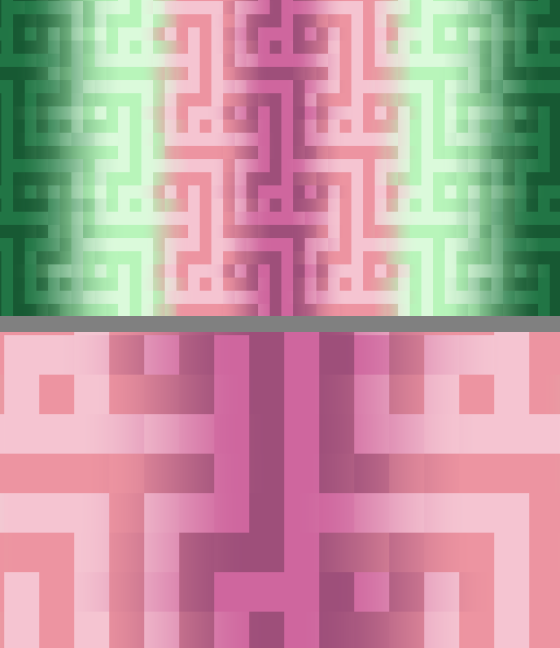
Top, the full canvas; bottom, a detail of the centre.
Write a WebGL 1 fragment shader that draws this pattern.

```glsl
precision highp float;
// Interlocking stepped fret in two tones, shaded by a mirrored green, mint, pink and mauve gradient.

uniform vec2 u_resolution;

const vec2 GRID = vec2(48.0, 24.0);        // cells across and down
const vec2 MOTIF = vec2(6.0, 12.0);        // cells in one motif: 8 columns, 2 down
const float COLUMN_DROP = 6.0;             // offset of every second motif column
const vec2 CENTRE_CELL = vec2(22.88, 11.92);
const float CELL_WEAR = 0.035;             // gradient drift from cell to cell
const float BAND_DRIFT = 0.025;            // gradient drift on the dotted rows

const vec3 LINE_MAUVE = vec3(0.81, 0.40, 0.62);
const vec3 LINE_PINK = vec3(0.96, 0.77, 0.82);
const vec3 LINE_MINT = vec3(0.86, 0.98, 0.86);
const vec3 LINE_GREEN = vec3(0.13, 0.46, 0.27);
const vec3 GROUND_MAUVE = vec3(0.62, 0.31, 0.48);
const vec3 GROUND_PINK = vec3(0.93, 0.58, 0.63);
const vec3 GROUND_MINT = vec3(0.72, 0.96, 0.73);
const vec3 GROUND_GREEN = vec3(0.09, 0.35, 0.20);

float hash(vec2 p) {
  vec3 q = fract(vec3(p.xyx) * 0.1031);
  q += dot(q, q.yzx + 33.33);
  return fract((q.x + q.y) * q.z);
}

// 1 when the cell lies in the inclusive block from lo to hi
float block(vec2 cell, vec2 lo, vec2 hi) {
  vec2 inside = step(lo - 0.5, cell) * step(cell, hi + 0.5);
  return inside.x * inside.y;
}

// Cell within its motif, counted from the upper left
vec2 motifCell(vec2 cell) {
  float column = floor((cell.x + 0.5) / MOTIF.x);
  float drop = COLUMN_DROP * mod(column, 2.0);
  return vec2(cell.x - column * MOTIF.x, mod(cell.y + drop + 0.5, MOTIF.y) - 0.5);
}

// Light path of the fret
float fret(vec2 m) {
  float path = block(m, vec2(0.0, 0.0), vec2(5.0, 0.0));          // top bar
  path = max(path, block(m, vec2(5.0, 0.0), vec2(5.0, 10.0)));    // right post
  path = max(path, block(m, vec2(1.0, 10.0), vec2(5.0, 10.0)));   // bottom bar
  path = max(path, block(m, vec2(1.0, 6.0), vec2(1.0, 10.0)));    // left post
  path = max(path, block(m, vec2(1.0, 6.0), vec2(3.0, 6.0)));     // inner bar
  path = max(path, block(m, vec2(3.0, 2.0), vec2(3.0, 6.0)));     // inner post
  path = max(path, block(m, vec2(0.0, 4.0), vec2(3.0, 4.0)));     // link to the left
  path = max(path, block(m, vec2(3.0, 8.0), vec2(5.0, 8.0)));     // ring top
  path = max(path, block(m, vec2(3.0, 8.0), vec2(3.0, 10.0)));    // ring side
  return max(path, block(m, vec2(1.0, 2.0), vec2(1.0, 2.0)));     // dot
}

vec3 ramp(vec3 mauve, vec3 pink, vec3 mint, vec3 green, float t) {
  vec3 color = mix(mauve, pink, smoothstep(0.03, 0.23, t));
  color = mix(color, mint, smoothstep(0.32, 0.49, t));
  return mix(color, green, smoothstep(0.57, 0.94, t));
}

vec3 cellColor(vec2 cell, float t) {
  cell = mod(cell + 0.5, GRID) - 0.5;
  cell = floor(cell + 0.5);
  vec2 m = motifCell(cell);
  float band = block(m, vec2(0.0, 2.0), vec2(5.0, 2.0))
             + block(m, vec2(0.0, 8.0), vec2(5.0, 8.0));
  t += (hash(cell) - 0.5) * CELL_WEAR - band * BAND_DRIFT;
  vec3 line = ramp(LINE_MAUVE, LINE_PINK, LINE_MINT, LINE_GREEN, t);
  vec3 ground = ramp(GROUND_MAUVE, GROUND_PINK, GROUND_MINT, GROUND_GREEN, t);
  return mix(ground, line, fret(m));
}

void main() {
  vec2 uv = gl_FragCoord.xy / u_resolution;
  float t = abs(2.0 * uv.x - 1.0);
  vec2 p = (uv - 0.5) * vec2(1.0, -1.0) * GRID + CENTRE_CELL;

  // Blend the four nearest cells over one pixel for smooth edges
  vec2 corner = floor(p - 0.5);
  vec2 pixel = GRID / u_resolution;
  vec2 w = clamp((fract(p - 0.5) - 0.5) / pixel + 0.5, 0.0, 1.0);
  vec3 upper = mix(cellColor(corner, t), cellColor(corner + vec2(1.0, 0.0), t), w.x);
  vec3 lower = mix(cellColor(corner + vec2(0.0, 1.0), t), cellColor(corner + 1.0, t), w.x);
  gl_FragColor = vec4(mix(upper, lower, w.y), 1.0);
}
```
